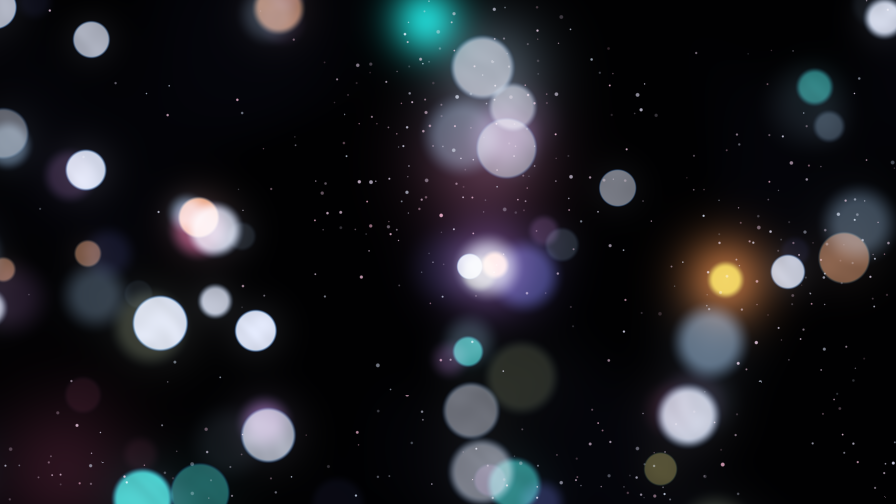
Give the GLSL for this background, as a WebGL 1 fragment shader.

```glsl
precision highp float;
// Night bokeh: defocused light discs over near-black, with faint haze and dust.
// Hashed loops gather soft and crisp discs in loose groups, screen-blended;
// layered sines shape the haze and cellular noise places the fine dust.

uniform vec2 u_resolution;

const float GROUPS = 19.0;

vec3 hash3(vec2 seed) {
  vec3 q = fract(seed.xyx * vec3(0.1031, 0.1030, 0.0973));
  q += dot(q, q.yzx + 33.33);
  return fract((q.xxy + q.yzz) * q.zyx);
}

vec3 screenBlend(vec3 base, vec3 light) {
  return 1.0 - (1.0 - base) * (1.0 - clamp(light, 0.0, 1.0));
}

// Smooth irregular field, roughly 0 to 1
float layeredSines(vec2 p) {
  float a = sin(p.x * 3.1 + 1.7 * sin(p.y * 2.3 + 0.6));
  float b = sin(p.y * 4.7 - 1.3 * sin(p.x * 3.7 + 2.0));
  float c = sin((p.x + p.y) * 7.3 + a * 1.5);
  return 0.5 + 0.2 * (a + b) + 0.1 * c;
}

// Mostly pale light, then teal, magenta, peach and olive
vec3 lightTint(float pick) {
  vec3 tint = vec3(0.75, 0.77, 0.83);
  tint = mix(tint, vec3(0.24, 0.78, 0.77), step(0.64, pick));
  tint = mix(tint, vec3(0.66, 0.24, 0.50), step(0.76, pick));
  tint = mix(tint, vec3(0.88, 0.62, 0.46), step(0.84, pick));
  return mix(tint, vec3(0.55, 0.52, 0.30), step(0.94, pick));
}

// Violet, slate, rose, indigo and sage
vec3 dimTint(float pick) {
  vec3 tint = vec3(0.52, 0.36, 0.60);
  tint = mix(tint, vec3(0.50, 0.61, 0.72), step(0.25, pick));
  tint = mix(tint, vec3(0.66, 0.30, 0.46), step(0.62, pick));
  tint = mix(tint, vec3(0.30, 0.32, 0.62), step(0.76, pick));
  return mix(tint, vec3(0.52, 0.56, 0.44), step(0.86, pick));
}

// Disc mask with a slight colour fringe; softness is a fraction of the radius
vec3 discMask(vec2 offset, float radius, float softness, float pixel) {
  float feather = max(radius * softness, pixel);
  vec3 radii = radius * vec3(0.99, 1.0, 1.01);
  return 1.0 - smoothstep(radii - feather, radii + feather, vec3(length(offset)));
}

float glow(vec2 offset, float radius) {
  return exp(-dot(offset, offset) / (radius * radius));
}

// Evenly spread group anchor with some jitter, slightly past the frame
vec2 groupAnchor(float group, float aspect) {
  vec2 jitter = hash3(vec2(group * 9.1 + 3.0, 71.3)).xy - 0.5;
  vec2 spread = fract(0.5 + group * vec2(0.7549, 0.5698));
  return (spread * 1.1 - 0.05 + jitter * 0.16) * vec2(aspect, 1.0);
}

vec2 polar(float turn, float reach) {
  return reach * vec2(cos(6.2832 * turn), sin(6.2832 * turn));
}

// Blurred discs around the anchors, from barely visible to clearly lit
vec3 softDiscs(vec3 color, vec2 p, float aspect, float pixel) {
  for (int i = 0; i < 57; i++) {
    float id = float(i);
    vec3 place = hash3(vec2(id * 7.3 + 2.0, 11.7));
    vec3 look = hash3(vec2(id * 5.9 + 4.0, 47.1));
    vec2 center = groupAnchor(mod(id, GROUPS), aspect);
    center += polar(place.x, mix(0.02, 0.26, place.y * place.y));
    vec2 offset = p - center;
    float radius = mix(0.026, 0.068, place.z);
    float strength = mix(0.10, 0.82, look.y * look.y);
    vec3 light = discMask(offset, radius, mix(0.12, 0.70, look.z), pixel);
    light = 0.9 * light + 0.16 * glow(offset, radius * 1.4);
    color = screenBlend(color, light * dimTint(look.x) * strength);
  }
  return color;
}

// Brighter discs; every second one stands apart from its group's anchor
vec3 crispDiscs(vec3 color, vec2 p, float aspect, float pixel) {
  for (int i = 0; i < 38; i++) {
    float id = float(i);
    float group = floor(id * 0.5);
    vec3 place = hash3(vec2(id * 6.7 + 1.0, 23.9));
    vec3 look = hash3(vec2(id * 8.3 + 5.0, 59.3));
    float reach = mix(0.04, 0.30, place.y * place.y) * (id - 2.0 * group);
    vec2 offset = p - groupAnchor(group, aspect) - polar(place.x, reach);
    float radius = mix(0.022, 0.061, place.z);
    float strength = mix(0.42, 1.10, look.y);
    float mottle = 0.90 + 0.12 * layeredSines(offset * 14.0 + id);
    vec3 light = discMask(offset, radius, mix(0.06, 0.30, look.z * look.z), pixel);
    light = light * mottle + 0.10 * glow(offset, radius * 1.5);
    color = screenBlend(color, light * lightTint(look.x) * strength);
  }
  return color;
}

// One speck per cell, kept only where the density allows it
vec3 dust(vec2 p, float cellSize, float maxRadius, float density, float pixel) {
  vec2 cell = floor(p / cellSize);
  vec3 place = hash3(cell + 13.0);
  vec3 look = hash3(cell + 87.0);
  vec2 center = (cell + 0.25 + 0.5 * place.xy) * cellSize;
  float radius = maxRadius * mix(0.45, 1.0, look.x * look.x);
  float speck = 1.0 - smoothstep(radius - pixel, radius + pixel, length(p - center));
  vec3 tint = mix(vec3(0.88, 0.64, 0.74), vec3(0.80, 0.86, 0.94), look.y);
  return tint * speck * step(place.z, density) * mix(0.2, 0.95, look.z);
}

void main() {
  vec2 p = gl_FragCoord.xy / u_resolution.y;
  float aspect = u_resolution.x / u_resolution.y;
  float pixel = 0.8 / u_resolution.y;

  // Black ground, faint blue haze and wide blurs in the upper middle
  float haze = smoothstep(0.50, 1.0, layeredSines(p * 1.3 + 0.4));
  vec3 color = vec3(0.002, 0.002, 0.006) + vec3(0.015, 0.017, 0.035) * haze;
  color += vec3(0.26, 0.14, 0.20) * glow(p - vec2(0.54 * aspect, 0.67), 0.13);
  color += vec3(0.20, 0.25, 0.28) * glow(p - vec2(0.55 * aspect, 0.86), 0.11);
  color += vec3(0.10, 0.76, 0.74) * glow(p - vec2(0.475 * aspect, 0.96), 0.07);
  color += vec3(0.16, 0.07, 0.11) * glow(p - vec2(0.07 * aspect, 0.07), 0.14);

  // Pale blur with a violet rim, just below the middle
  vec2 blur = p - vec2(0.545 * aspect, 0.47);
  color = screenBlend(color, vec3(0.34, 0.22, 0.44) * glow(blur, 0.09));
  color = screenBlend(color, vec3(0.62, 0.64, 0.68) * discMask(blur, 0.05, 0.5, pixel));

  color = softDiscs(color, p, aspect, pixel);

  // Warm lamp with a yellow core
  vec2 lamp = p - vec2(0.81 * aspect, 0.445);
  color = screenBlend(color, vec3(0.66, 0.40, 0.22) * glow(lamp, 0.085));
  color = screenBlend(color, vec3(0.85, 0.72, 0.22) * discMask(lamp, 0.032, 0.25, pixel));

  color = crispDiscs(color, p, aspect, pixel);

  // Dust gathers in the upper middle, at the right and along the bottom
  float density = 0.02 + 0.40 * glow(p - vec2(0.52 * aspect, 0.72), 0.25);
  density += 0.30 * glow(p - vec2(0.90 * aspect, 0.50), 0.20);
  density += 0.34 * (1.0 - smoothstep(0.02, 0.24, p.y)) * layeredSines(p * 2.0);
  color = screenBlend(color, dust(p, 0.033, 0.0038, density, pixel));
  color = screenBlend(color, dust(p + 0.31, 0.021, 0.0024, density * 0.7, pixel));

  gl_FragColor = vec4(color, 1.0);
}
```
